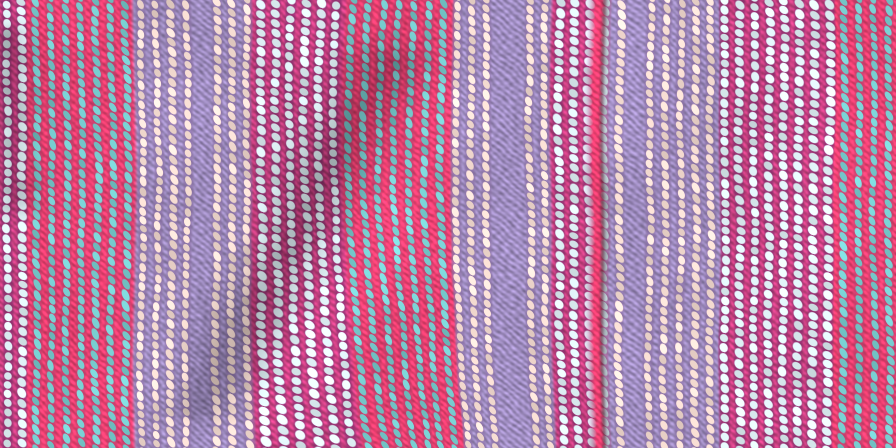
Write a WebGL 1 fragment shader that draws this texture.

```glsl
precision highp float;

uniform vec2 u_resolution;

const float COLUMNS = 60.0;
const float ROWS = 46.0;
const float SEAM_X = 0.667;

float hash(vec2 p) {
  return fract(sin(dot(p, vec2(127.1, 311.7))) * 43758.55);
}

vec2 gradient(vec2 cell) {
  float angle = 6.2832 * hash(cell);
  return vec2(cos(angle), sin(angle));
}

// Gradient noise, roughly -0.7 to 0.7
float gradientNoise(vec2 p) {
  vec2 i = floor(p);
  vec2 f = fract(p);
  vec2 s = f * f * f * (f * (f * 6.0 - 15.0) + 10.0);
  vec2 e = vec2(1.0, 0.0);
  float low = mix(dot(gradient(i), f), dot(gradient(i + e.xy), f - e.xy), s.x);
  float high = mix(dot(gradient(i + e.yx), f - e.yx), dot(gradient(i + e.xx), f - e.xx), s.x);
  return mix(low, high, s.y);
}

float bump(float x, float center, float width) {
  float d = (x - center) / width;
  return exp(-d * d);
}

// Soft ridge along a segment
float fold(vec2 p, vec2 a, vec2 b, float width) {
  vec2 ab = b - a;
  float t = clamp(dot(p - a, ab) / dot(ab, ab), 0.0, 1.0);
  return bump(length(p - a - ab * t), 0.0, width);
}

// Weights of the magenta, red and lavender bands, which follow in a cycle
vec3 bandWeights(float x, float soft) {
  vec4 a = smoothstep(-soft, soft, x - vec4(0.029, 0.150, 0.277, 0.385));
  vec4 b = smoothstep(-soft, soft, x - vec4(0.505, 0.615, 0.660, 0.675));
  vec2 c = smoothstep(-soft, soft, x - vec2(0.803, 0.930));
  float count = dot(a + b, vec4(1.0)) + c.x + c.y;
  vec3 d = abs(mod(count - vec3(0.0, 1.0, 2.0) + 1.5, 3.0) - 1.5);
  return max(1.0 - d, 0.0);
}

vec3 blend(vec3 w, vec3 magenta, vec3 red, vec3 lavender) {
  return w.x * magenta + w.y * red + w.z * lavender;
}

// Cloth leans and wavers a little
float drape(vec2 uv) {
  float h = 2.0 * uv.y - 1.0;
  float lean = bump(uv.x, 0.45, 0.13) * (0.012 * h * h - 0.010 * h);
  return uv.x - lean + 0.005 * gradientNoise(uv * vec2(7.0, 2.5));
}

// Twilled ground yarn, as a brightness around zero
float twill(vec2 p) {
  float wander = gradientNoise(p * 22.0);
  float diagonal = sin(p.x * 330.0 + p.y * 400.0 + wander * 3.0);
  return 0.11 * diagonal + 0.22 * gradientNoise(p * vec2(75.0, 110.0));
}

// One slanted stitch centred in its cell
float stitchMask(vec2 cell, vec2 radius, float slant, float soft) {
  float d = length(vec2(cell.x, cell.y + slant * cell.x) / radius);
  return 1.0 - smoothstep(1.0 - soft, 1.0 + soft, d);
}

void main() {
  vec2 uv = gl_FragCoord.xy / u_resolution;
  float x = drape(uv);
  vec2 cloth = vec2(x * 2.0, uv.y);

  // Ground yarn
  vec3 ground = blend(bandWeights(x, 0.003), vec3(0.78, 0.25, 0.50),
                      vec3(0.92, 0.25, 0.44), vec3(0.61, 0.54, 0.74));
  vec3 color = ground * (1.0 + twill(cloth));

  // Columns of stitches, each with its own waver and phase
  float column = floor(x * COLUMNS);
  float seed = hash(vec2(column, 3.0));
  vec3 kind = bandWeights((column + 0.5) / COLUMNS, 0.0005);
  float u = fract(x * COLUMNS) - 0.5 + 0.16 * gradientNoise(vec2(column * 7.3, uv.y * 9.0));
  float v = uv.y * ROWS + seed + 0.7 * gradientNoise(vec2(column * 3.7, uv.y * 7.0));
  float slant = dot(kind, vec3(0.35, 0.95, 0.7)) + 0.3 * (seed - 0.5);
  float row = floor(v + slant * u);
  vec2 cell = vec2(u, v - row - 0.5);
  float variation = hash(vec2(column, row));

  float threaded = step(hash(vec2(column, 9.0)), dot(kind, vec3(0.97, 0.95, 0.84)));
  threaded *= 1.0 - bump(x, SEAM_X, 0.008);
  vec2 radius = vec2(dot(kind, vec3(0.29, 0.25, 0.25)) + 0.06 * (seed - 0.5),
                     0.39 + 0.08 * variation);
  float soft = max(0.2, 1.1 * ROWS / u_resolution.y);
  float mask = threaded * stitchMask(cell, radius, slant, soft);
  float channel = threaded * (1.0 - smoothstep(0.22, 0.46, abs(u)));
  vec3 thread = blend(kind, vec3(0.88, 0.95, 0.97), vec3(0.46, 0.79, 0.80), vec3(0.97, 0.87, 0.83));
  vec3 gap = blend(kind, vec3(0.50, 0.18, 0.42), vec3(0.72, 0.25, 0.42), vec3(0.53, 0.43, 0.63));
  color = mix(color, gap, 0.7 * channel);
  color = mix(color, thread * (0.88 + 0.2 * variation), mask);

  // Sewn seam
  color *= 1.0 - 0.3 * bump(x, SEAM_X + 0.006, 0.003);

  // Folds and uneven light
  float dark = fold(uv, vec2(0.43, 0.86), vec2(0.23, 0.10), 0.045);
  dark += 0.7 * fold(uv, vec2(0.01, 0.92), vec2(0.02, 0.55), 0.025);
  float light = fold(uv, vec2(0.50, 0.75), vec2(0.32, 0.05), 0.05);
  float unevenness = gradientNoise(uv * vec2(8.0, 4.0) + 5.0);
  color *= 1.02 - 0.24 * dark + 0.05 * light + 0.08 * unevenness;
  gl_FragColor = vec4(clamp(color, 0.0, 1.0), 1.0);
}
```
